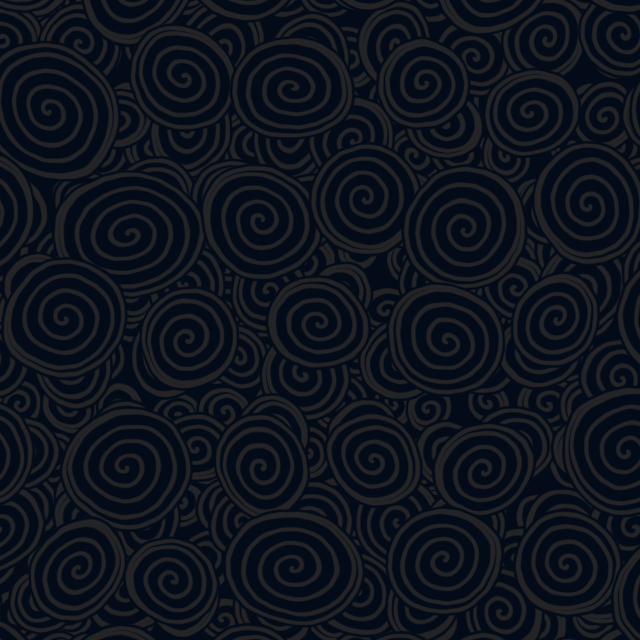
Write a WebGL 1 fragment shader that draws this pattern.

```glsl
precision highp float;
// Overlapping hand-drawn spirals in dim grey line on a navy ground.
// Three staggered, jittered grids of opaque discs are painted small to large;
// each disc holds an Archimedean coil and a rim, bent by gradient noise.

uniform vec2 u_resolution;

const vec3 GROUND = vec3(0.010, 0.044, 0.094);
const vec3 STROKE = vec3(0.142, 0.140, 0.152);

const float LARGEST_CELL = 0.19;    // grid step of the top layer
const float LAYER_SHRINK = 0.65;    // grid step ratio between layers
const float JITTER = 0.36;          // scatter of centres, in cells
const vec2 RADIUS_RANGE = vec2(0.34, 0.54);   // disc radius, in cells
const vec2 PITCH_RANGE = vec2(0.0155, 0.0240); // coil spacing, small to large
const float PITCH_FULL_RADIUS = 0.095;
const float SQUASH = 0.09;          // how oval the discs get
const float HALF_WIDTH = 0.0033;    // half of the line width
const float MARGIN = 0.0075;        // bare ground kept outside a rim
const float SOFTNESS = 0.0016;      // blur of the line edges
const float BEND_SCALE = 10.0;
const float BEND_AMOUNT = 0.008;
const float TREMOR_SCALE = 46.0;
const float TREMOR_AMOUNT = 0.0016;
const float TAU = 6.2831853;

float hash(vec2 p) {
  return fract(sin(dot(p, vec2(127.1, 311.7))) * 43758.545);
}

vec2 hash2(vec2 p) {
  return vec2(hash(p), hash(p + vec2(37.2, 17.9)));
}

float cornerSlope(vec2 cell, vec2 corner, vec2 f) {
  float a = TAU * hash(cell + corner);
  return dot(vec2(cos(a), sin(a)), f - corner);
}

float gradientNoise(vec2 p) {
  vec2 cell = floor(p), f = fract(p);
  vec2 u = f * f * f * (f * (f * 6.0 - 15.0) + 10.0);
  float low = mix(cornerSlope(cell, vec2(0.0, 0.0), f),
                  cornerSlope(cell, vec2(1.0, 0.0), f), u.x);
  float high = mix(cornerSlope(cell, vec2(0.0, 1.0), f),
                   cornerSlope(cell, vec2(1.0, 1.0), f), u.x);
  return mix(low, high, u.y);
}

vec2 noise2(vec2 p) {
  return vec2(gradientNoise(p), gradientNoise(p + vec2(53.0, 91.0)));
}

// Distance to the middle of a coil that starts at the origin.
float coilDistance(vec2 q, float pitch, float handedness) {
  float d = max(length(q), 1e-4);
  float angle = atan(q.y, q.x + 1e-6);
  float turn = d / pitch - handedness * angle / TAU;
  float slope = length(vec2(1.0 / pitch, 1.0 / (TAU * d)));
  return abs(fract(turn) - 0.5) / slope;
}

// Paints one disc, given by its grid cell, over the ink below it.
float paintDisc(float ink, vec2 p, vec2 cell, float stagger, float size,
                float layer, float blur) {
  vec2 seed = cell + 71.0 * layer + 5.0;
  vec2 centre = cell + 0.5 + JITTER * (hash2(seed) - 0.5);
  centre.x += stagger;
  vec2 shape = hash2(seed + 13.3);
  vec2 spin = hash2(seed + 29.7);

  float radius = size * mix(RADIUS_RANGE.x, RADIUS_RANGE.y, shape.x);
  float squash = 1.0 + SQUASH * (2.0 * shape.y - 1.0);
  float c = cos(TAU * spin.x), s = sin(TAU * spin.x);
  vec2 q = mat2(c, -s, s, c) * (p - centre * size);
  q *= vec2(squash, 1.0 / squash);

  float rim = length(q) - radius;
  float pitch = mix(PITCH_RANGE.x, PITCH_RANGE.y,
                    clamp(radius / PITCH_FULL_RADIUS, 0.0, 1.0));
  float coil = coilDistance(q, pitch, spin.y < 0.5 ? -1.0 : 1.0);
  float line = min(max(coil, rim), abs(rim));

  float drawn = 1.0 - smoothstep(-blur, blur, line - HALF_WIDTH);
  float cover = 1.0 - smoothstep(-blur, blur, rim - MARGIN);
  return mix(ink, drawn, cover);
}

void main() {
  float unit = min(u_resolution.x, u_resolution.y);
  vec2 p = gl_FragCoord.xy / unit;
  float blur = max(SOFTNESS, 0.75 / unit);

  // Bend the plane so that the lines look drawn by hand.
  p += BEND_AMOUNT * noise2(p * BEND_SCALE)
     + TREMOR_AMOUNT * noise2(p * TREMOR_SCALE);

  // Small discs first, and within a layer from the top row down.
  float ink = 0.0;
  for (int k = 0; k < 3; k++) {
    float layer = 2.0 - float(k);
    float size = LARGEST_CELL * pow(LAYER_SHRINK, layer);
    vec2 g = p / size;
    for (int j = 0; j < 3; j++) {
      float row = floor(g.y) + 1.0 - float(j);
      float stagger = 0.5 * mod(row, 2.0);
      for (int i = 0; i < 3; i++) {
        float column = floor(g.x - stagger) + float(i) - 1.0;
        ink = paintDisc(ink, p, vec2(column, row), stagger, size, layer, blur);
      }
    }
  }

  gl_FragColor = vec4(mix(GROUND, STROKE, ink), 1.0);
}
```
